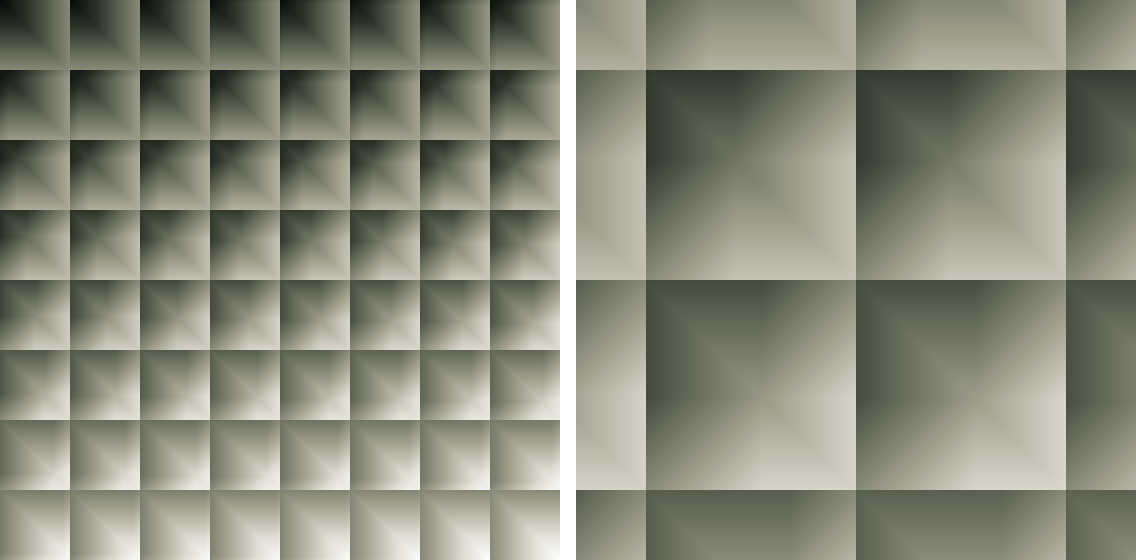
Left: the whole. Right: its middle third, enlarged.
A Shadertoy shader for this pattern:

```glsl
// An 8 by 8 grid of creased gradient squares: each tile is one slice of a unit
// colour cube, with depth rising tile by tile from the top left. The midrange
// of the three coordinates gives a lightness, toned from green-black to white.

const float TILES = 8.0;
const int SUBSAMPLES = 3;
const int STOPS = 6;

// Evenly spaced tones from shadow to highlight
const vec3 TONES[STOPS] = vec3[STOPS](
    vec3(0.015, 0.030, 0.025),
    vec3(0.170, 0.200, 0.160),
    vec3(0.410, 0.430, 0.360),
    vec3(0.650, 0.645, 0.570),
    vec3(0.870, 0.860, 0.820),
    vec3(1.000, 1.000, 1.000));

// Halfway between the largest and smallest coordinate
float midrange(vec3 v) {
    float high = max(v.x, max(v.y, v.z));
    float low = min(v.x, min(v.y, v.z));
    return 0.5 * (high + low);
}

// Linear ramp through the tones
vec3 toneRamp(float lightness) {
    float position = clamp(lightness, 0.0, 1.0) * float(STOPS - 1);
    vec3 tone = TONES[0];
    for (int i = 1; i < STOPS; i++) {
        tone = mix(tone, TONES[i], clamp(position - float(i - 1), 0.0, 1.0));
    }
    return tone;
}

// Cube coordinates: place within the tile, and depth by reading order
vec3 cubePoint(vec2 uv, float tiles) {
    vec2 grid = clamp(uv, 0.0, 0.99999) * tiles;
    vec2 cell = floor(grid);
    float depth = (cell.y * tiles + cell.x) / (tiles * tiles - 1.0);
    return vec3(fract(grid), depth);
}

void mainImage(out vec4 fragColor, in vec2 fragCoord) {
    vec3 total = vec3(0.0);

    // Average a small grid of samples to smooth the tile borders
    for (int j = 0; j < SUBSAMPLES; j++) {
        for (int i = 0; i < SUBSAMPLES; i++) {
            vec2 offset = (vec2(i, j) + 0.5) / float(SUBSAMPLES) - 0.5;
            vec2 uv = (fragCoord + offset) / iResolution.xy;
            uv.y = 1.0 - uv.y; // rows run downwards
            total += toneRamp(midrange(cubePoint(uv, TILES)));
        }
    }

    fragColor = vec4(total / float(SUBSAMPLES * SUBSAMPLES), 1.0);
}
```
